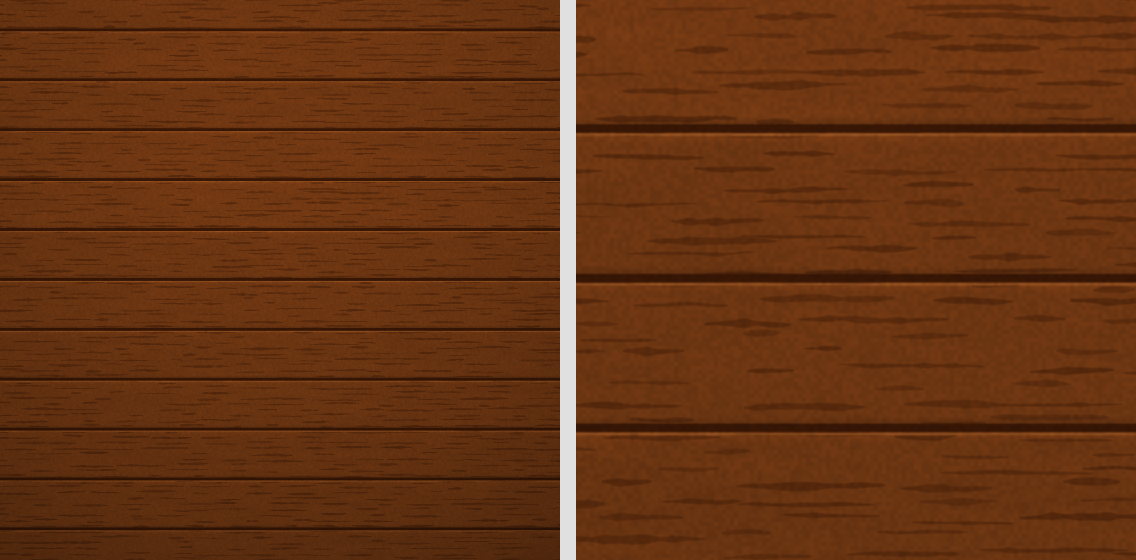
Left, the full canvas; right, a detail of the centre.
A three.js fragment shader for this texture:

```glsl
// Horizontal brown wood planks split by dark grooves with a thin lit lip below each.
// Tapered grain streaks are scattered in jittered cells, one hash per cell; fine
// speckle, uneven wear and a soft light from the upper middle finish the surface.

varying vec2 vUv;

// Layout, in canvas units
const float PITCH = 0.0891;          // plank height, groove to groove
const float FIRST_GROOVE = 0.9466;   // height of the topmost groove
const float GROOVE_HALF = 0.0025;
const float LIP_OFFSET = 0.0037;     // lit lip below the groove centre
const float LIP_HALF = 0.0008;
const float SOFT = 0.0009;           // edge smoothing

// Grain
const float ROWS = 9.0;              // streak rows per plank
const float CELL_WIDTH = 0.085;
const float STREAK_CHANCE = 0.86;
const vec2 HALF_LENGTH = vec2(0.011, 0.046);
const vec2 HALF_THICK = vec2(0.0009, 0.0021);
const float STREAK_STRENGTH = 0.85;
const float SPECKLE_SCALE = 420.0;
const float SPECKLE = 0.13;
const float MOTTLE = 0.05;

// Colours
const vec3 WOOD = vec3(0.445, 0.220, 0.073);
const vec3 STREAK = vec3(0.325, 0.148, 0.042);
const vec3 GROOVE = vec3(0.220, 0.088, 0.020);
const vec3 LIP = vec3(0.590, 0.325, 0.130);

// Light
const vec2 LIGHT_CENTRE = vec2(0.5, 0.76);
const float FALLOFF = 0.37;

float hash(vec2 p) {
  vec3 q = fract(vec3(p.xyx) * 0.1031);
  q += dot(q, q.yzx + 33.33);
  return fract((q.x + q.y) * q.z);
}

float noise(vec2 p) {
  vec2 i = floor(p);
  vec2 f = fract(p);
  f = f * f * (3.0 - 2.0 * f);
  float low = mix(hash(i), hash(i + vec2(1.0, 0.0)), f.x);
  float high = mix(hash(i + vec2(0.0, 1.0)), hash(i + vec2(1.0, 1.0)), f.x);
  return mix(low, high, f.y);
}

// Soft horizontal band of the given half width
float band(float d, float halfWidth) {
  return 1.0 - smoothstep(halfWidth - SOFT, halfWidth + SOFT, abs(d));
}

// Coverage by tapered, slightly wavy streaks; p.y runs down from the first groove
float grain(vec2 p) {
  float rowHeight = PITCH / ROWS;
  float homeRow = floor(p.y / rowHeight);
  float cover = 0.0;
  for (int j = -1; j <= 1; j++) {
    float row = homeRow + float(j);
    float shift = hash(vec2(row, 7.0)) * CELL_WIDTH;
    float homeCell = floor((p.x + shift) / CELL_WIDTH);
    for (int i = -1; i <= 1; i++) {
      vec2 id = vec2(homeCell + float(i), row) + 40.0;
      float size = hash(id + 11.3);
      float halfLength = mix(HALF_LENGTH.x, HALF_LENGTH.y, size);
      vec2 centre = vec2((homeCell + float(i) + 0.25 + 0.5 * hash(id)) * CELL_WIDTH - shift,
                         (row + 0.2 + 0.6 * hash(id + 53.7)) * rowHeight);
      vec2 d = p - centre;
      d.y += (noise(vec2(p.x * 55.0, row * 3.7)) - 0.5) * 0.0016;
      // Thickness swells and pinches along the streak
      float along = d.x / halfLength;
      float taper = sqrt(max(1.0 - along * along, 0.0));
      float swell = 0.55 + 0.9 * noise(vec2(p.x * 120.0, row * 5.1));
      float thick = mix(HALF_THICK.x, HALF_THICK.y, hash(id + 91.1)) * taper * swell;
      float ink = band(d.y, thick) * smoothstep(0.0, 0.35, taper);
      ink *= step(hash(id + 27.9), STREAK_CHANCE) * mix(0.65, 1.0, hash(id + 71.5));
      cover = max(cover, ink);
    }
  }
  return cover;
}

void main() {
  float down = FIRST_GROOVE - vUv.y;
  float plank = floor(down / PITCH);
  float nearest = down - floor(down / PITCH + 0.5) * PITCH;  // positive below a groove

  // Plank face: tone, mottling and grain
  float tone = 0.985 + 0.03 * hash(vec2(plank + 20.0, 3.0));
  tone += MOTTLE * (noise(vec2(vUv.x * 14.0, vUv.y * 90.0)) - 0.5);
  vec3 colour = mix(WOOD * tone, STREAK, STREAK_STRENGTH * grain(vec2(vUv.x, down)));

  // Bevel: shade above each groove, faint glow below it
  colour *= 1.0 - 0.13 * smoothstep(-0.008, -0.002, nearest) * step(nearest, 0.0);
  colour *= 1.0 + 0.09 * (1.0 - smoothstep(0.003, 0.010, nearest)) * step(0.0, nearest);

  // Lip with uneven wear, then the groove
  float wear = 0.6 + 0.4 * noise(vec2(vUv.x * 60.0, plank * 4.3 + 90.0));
  colour = mix(colour, LIP, band(nearest - LIP_OFFSET, LIP_HALF) * wear);
  colour = mix(colour, GROOVE, band(nearest, GROOVE_HALF));

  // Fine speckle and light
  colour *= 1.0 + SPECKLE * (noise(vUv * SPECKLE_SCALE) - 0.5);
  vec2 fromLight = vUv - LIGHT_CENTRE;
  colour *= 1.0 - FALLOFF * dot(fromLight, fromLight);
  gl_FragColor = vec4(colour, 1.0);
}
```
